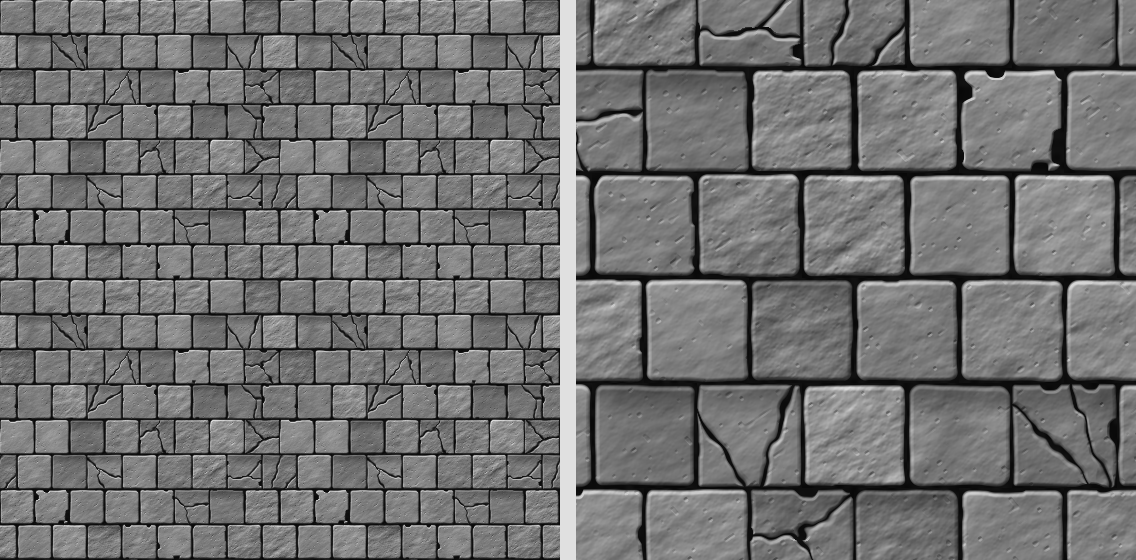
Left, the full canvas; right, a detail of the centre.
A Shadertoy shader for this texture:

```glsl
// Grey stone block wall in offset rows, with chipped edges and a few cracked blocks.

float hash(vec2 p) {
    return fract(sin(dot(p, vec2(127.1, 311.7))) * 43758.5453);
}

float noise(vec2 p) {
    vec2 i = floor(p), f = fract(p);
    f = f * f * f * (f * (f * 6.0 - 15.0) + 10.0);
    return mix(mix(hash(i), hash(i + vec2(1, 0)), f.x),
               mix(hash(i + vec2(0, 1)), hash(i + vec2(1, 1)), f.x), f.y);
}

float fbm(vec2 p) {
    float sum = 0.0, amp = 0.54;
    for (int i = 0; i < 4; i++) {
        sum += amp * noise(p);
        p = mat2(1.6, 1.2, -1.2, 1.6) * p + 7.3;
        amp *= 0.46;
    }
    return sum;
}

// Distance to the border between the two nearest of three random points
float crackDistance(vec2 q, vec2 id) {
    q += 0.1 * (vec2(noise(q * 7.0 + id * 13.0), noise(q * 7.0 + id * 29.0)) - 0.5);
    vec2 first = vec2(9.0), second = vec2(9.0);
    for (int i = 0; i < 3; i++) {
        vec2 seed = id + float(i) * 11.7;
        vec2 site = 0.95 * (vec2(hash(seed), hash(seed + 5.3)) - 0.5);
        if (length(q - site) < length(q - first)) {
            second = first;
            first = site;
        } else if (length(q - site) < length(q - second)) {
            second = site;
        }
    }
    return dot(q - 0.5 * (first + second), normalize(first - second));
}

// Signed distance to the block outline and its cracks, negative on stone
float stoneDistance(vec2 q, vec2 id, bool cracked) {
    vec2 seed = id * 19.0;
    vec2 wobble = vec2(noise(q * 4.0 + seed), noise(q * 4.0 + seed + 8.5)) - 0.5;
    float corner = cracked ? 0.03 : mix(0.05, 0.11, hash(id + 7.7));
    float halfSize = cracked ? 0.487 : mix(0.474, 0.487, hash(id + 1.6));
    vec2 b = abs(q + 0.022 * wobble) - halfSize + corner;
    float d = length(max(b, 0.0)) + min(max(b.x, b.y), 0.0) - corner;

    // Chips bite into the rim only
    float chipSize = 0.1 * pow(hash(id + 2.9), 3.0);
    d += chipSize * smoothstep(0.72, 0.95, noise(q * 5.0 + seed + 3.7));

    if (cracked) {
        float width = 0.002 + 0.024 * noise(q * 6.0 + seed + 41.0);
        d = max(d, width - crackDistance(q, id));
    }
    return d;
}

// Rounded rim, rough face and sparse shallow pits
float height(vec2 q, vec2 id, bool cracked) {
    vec2 seed = id * 23.0;
    float roughness = mix(0.03, 0.075, pow(hash(id + 6.1), 2.0));
    vec2 grain = mat2(0.8, -0.9, 0.6, 1.3) * q;
    float h = 0.027 * smoothstep(-0.005, 0.045, -stoneDistance(q, id, cracked));
    h += roughness * fbm(grain * 4.0 + seed);
    h -= 0.01 * smoothstep(0.85, 1.0, noise(grain * 13.0 + seed));
    return h;
}

void mainImage(out vec4 fragColor, in vec2 fragCoord) {
    // 16 by 16 blocks, even rows shifted by half; variation repeats every 8 blocks
    vec2 p = 16.0 * fragCoord / iResolution.xy + vec2(0.015, -0.02);
    p.x += 0.5 * (1.0 - mod(floor(p.y), 2.0));
    vec2 id = mod(floor(p), 8.0) + 1.0;
    vec2 q = fract(p) - 0.5;
    float pixel = 16.0 / iResolution.y;

    bool cracked = hash(id + 0.37) > 0.83;
    float d = stoneDistance(q, id, cracked);

    // Light from the upper left
    vec2 toLight = normalize(vec2(-0.45, 1.0));
    float slope = (height(q, id, cracked) - height(q + 0.02 * toLight, id, cracked)) / 0.02;
    float shade = 0.47 + 0.075 * hash(id + 9.4) + 0.03 * q.y;
    shade += 0.33 * clamp(slope, -0.7, 0.8);
    shade += 0.14 * (fbm(q * 2.2 + id * 31.0) - 0.47);

    // Sunken blocks are darker and lie in the shadow of the row above
    float sunken = cracked ? 0.8 : step(0.82, hash(id + 4.2));
    shade *= 1.0 - sunken * (0.09 + 0.3 * smoothstep(0.1, 0.5, q.y));

    // Occlusion at the rim, then the dark joint
    shade *= mix(0.65, 1.0, smoothstep(0.0, 0.022, -d));
    float stone = 1.0 - smoothstep(-0.7 * pixel, 0.7 * pixel, d);
    float joint = 0.03 + 0.04 * noise(q * 14.0 + id * 7.0);
    fragColor = vec4(vec3(mix(joint, shade, stone)), 1.0);
}
```
